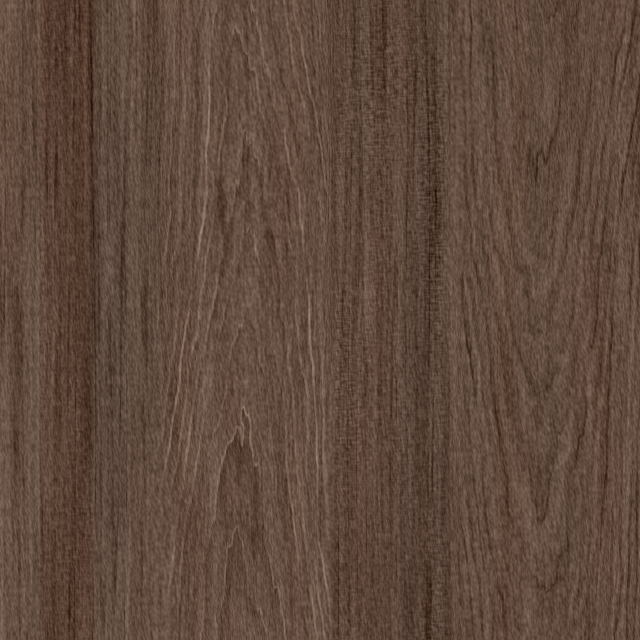
A WebGL 2 fragment shader for this texture:

```glsl
#version 300 es
precision highp float;
// Dark walnut veneer: vertical planks side by side, some straight grained,
// two with cathedral arches cut from a warped ring field, all covered in
// fine streaks, short pores and faint cross flecks of gradient noise.

#define BASE_COLOR vec3(0.376, 0.291, 0.241)
#define WARM_SHIFT vec3(0.016, -0.002, -0.010)
#define STREAK_AMOUNT 0.062
#define PORE_AMOUNT 0.160
#define FLECK_AMOUNT 0.060
#define RING_COUNT 6.5
#define RING_WIDTH 0.0021
#define RING_PALE 0.125
#define RING_DARK 0.130
#define RING_GRAIN 0.075
#define LINE_DARK 0.075

uniform vec2 u_resolution;
out vec4 outColor;

const float EDGES[5] = float[5](0.062, 0.146, 0.238, 0.522, 0.705);
const float SOFTNESS[5] = float[5](0.002, 0.002, 0.012, 0.003, 0.0015);
// Brightness and warmth of each plank
const vec2 PLANKS[6] = vec2[6](vec2(0.024, 0.1), vec2(-0.038, 0.5),
    vec2(0.012, -0.2), vec2(0.012, 0.1), vec2(-0.020, 0.1), vec2(0.008, 0.1));

float hash(vec2 p) {
    uvec2 q = uvec2(ivec2(p)) * uvec2(1597334677u, 3812015801u);
    uint h = (q.x ^ q.y) * 1597334677u;
    h = (h ^ (h >> 15u)) * 2246822519u;
    h ^= h >> 13u;
    return float(h >> 8u) / 16777216.0;
}

float cornerDot(vec2 cell, vec2 offset) {
    float angle = 6.28319 * hash(cell);
    return dot(vec2(cos(angle), sin(angle)), offset);
}

// Gradient noise, about -0.7 to 0.7
float noise(vec2 p) {
    vec2 i = floor(p), f = p - i;
    vec2 w = f * f * f * (f * (f * 6.0 - 15.0) + 10.0);
    vec2 e = vec2(1.0, 0.0);
    return mix(mix(cornerDot(i, f), cornerDot(i + e.xy, f - e.xy), w.x),
               mix(cornerDot(i + e.yx, f - e.yx), cornerDot(i + e.xx, f - e.xx), w.x), w.y);
}

// Streaks along the plank, from broad bands to fine fibres
float streaks(vec2 p) {
    float sum = 0.0, gain = 0.9;
    vec2 scale = vec2(23.0, 0.9);
    for (int i = 0; i < 4; i++) {
        sum += gain * noise(p * scale + float(i) * vec2(17.3, 5.7));
        scale *= vec2(2.13, 1.9);
    }
    return sum;
}

// Height of the ring field; arches point up (dir 1) or down (dir -1)
float ringField(vec2 p, float center, float dir) {
    float dx = p.x - center - 0.035 * noise(vec2(p.y * 2.3, center * 40.0));
    float arch = 2.6 * (sqrt(dx * dx + 0.0001) - 0.01) + 36.0 * dx * dx;
    float sway = 0.16 * noise(p * vec2(9.0, 2.1) + 3.7);
    float jag = 0.065 * noise(p * vec2(42.0, 9.0)) + 0.030 * noise(p * vec2(120.0, 22.0));
    return dir * p.y + arch + sway + jag;
}

void main() {
    vec2 uv = gl_FragCoord.xy / u_resolution;

    // Planks
    vec2 plank = PLANKS[0];
    for (int i = 0; i < 5; i++)
        plank = mix(plank, PLANKS[i + 1], smoothstep(-SOFTNESS[i], SOFTNESS[i], uv.x - EDGES[i]));
    float archLeft = smoothstep(0.225, 0.28, uv.x) * (1.0 - smoothstep(0.505, 0.523, uv.x));
    float archRight = smoothstep(0.705, 0.73, uv.x);
    float arched = archLeft + archRight;
    float quarter = smoothstep(0.519, 0.525, uv.x) * (1.0 - smoothstep(0.69, 0.706, uv.x));
    float cross = quarter + 0.5 * smoothstep(0.06, 0.064, uv.x) * (1.0 - smoothstep(0.143, 0.148, uv.x));
    float violet = quarter * smoothstep(0.62, 0.67, uv.x);
    float tone = plank.x - 0.022 * violet;
    float warmth = plank.y - 0.4 * violet;

    // Streaks bend gently, more so in the arched planks
    vec2 grain = uv;
    grain.x += (0.006 + 0.03 * arched) * noise(uv * vec2(5.0, 1.8) + 8.0);
    tone += STREAK_AMOUNT * (1.0 - 0.4 * arched) * streaks(grain);
    warmth += 0.7 * noise(grain * vec2(26.0, 1.1) + 31.0);

    // Thin dark growth lines of the straight planks
    float line = abs(noise(grain * vec2(61.0, 0.8) + 12.4) - 0.13);
    float broken = smoothstep(-0.35, 0.3, noise(grain * vec2(80.0, 9.0)));
    tone -= LINE_DARK * (1.0 - 0.6 * arched) * broken * (1.0 - smoothstep(0.02, 0.09, line));

    // Cathedral rings: pale rims on the left, dark rims on the right
    float side = step(0.62, uv.x);
    float field = ringField(uv, mix(0.38, 0.86, side), 1.0 - 2.0 * side);
    float slope = max(length(vec2(dFdx(field), dFdy(field))) * u_resolution.y, 1.0);
    float ring = field * RING_COUNT;
    float phase = fract(ring);
    float rimDist = (0.5 - abs(phase - 0.5)) / (RING_COUNT * slope);
    float rim = 1.0 - smoothstep(0.25 * RING_WIDTH, 1.5 * RING_WIDTH, rimDist);
    float strength = mix(0.35, 1.0, hash(vec2(floor(ring + 0.5), 7.0 + side)));
    strength *= smoothstep(-0.4, 0.25, noise(uv * vec2(24.0, 8.0) + 5.0));
    float shade = phase * phase * phase * smoothstep(0.0, RING_WIDTH, rimDist);
    tone += rim * strength * (RING_PALE * archLeft - RING_DARK * archRight);
    tone += arched * (0.012 - 0.052 * shade);
    tone += RING_GRAIN * arched * noise(vec2(field * 21.0, uv.y * 2.0 + 60.0 * side));

    // Small dark smudges scattered over the left arches
    for (int i = 0; i < 4; i++) {
        vec2 seed = vec2(float(i), 41.0);
        vec2 spot = vec2(0.33 + 0.09 * hash(seed), hash(seed + 9.0));
        vec2 d = (uv - spot) / vec2(0.005, 0.030);
        d.x += 0.8 * noise(uv * vec2(60.0, 25.0)) + 0.3 * d.y;
        tone -= 0.085 * archLeft * exp(-dot(d, d));
    }

    // Pores: short slanted dashes, and finer fibre between them
    vec2 slanted = grain + vec2(0.12 * uv.y, 0.0);
    float pores = noise(slanted * vec2(255.0, 58.0));
    float fibre = noise(slanted * vec2(370.0, 150.0) + 19.0);
    tone += PORE_AMOUNT * (0.55 * pores + 0.55 * fibre);

    // Cross flecks, strongest in patches of the quarter-cut plank
    float flecks = noise(uv * vec2(75.0, 290.0)) + 0.6 * noise(uv * vec2(140.0, 210.0));
    float patches = 0.5 + smoothstep(-0.2, 0.4, noise(uv * vec2(14.0, 3.0) + 2.0));
    tone += FLECK_AMOUNT * cross * patches * flecks;

    outColor = vec4(BASE_COLOR + tone * vec3(1.0, 0.99, 0.94) + warmth * WARM_SHIFT, 1.0);
}
```
